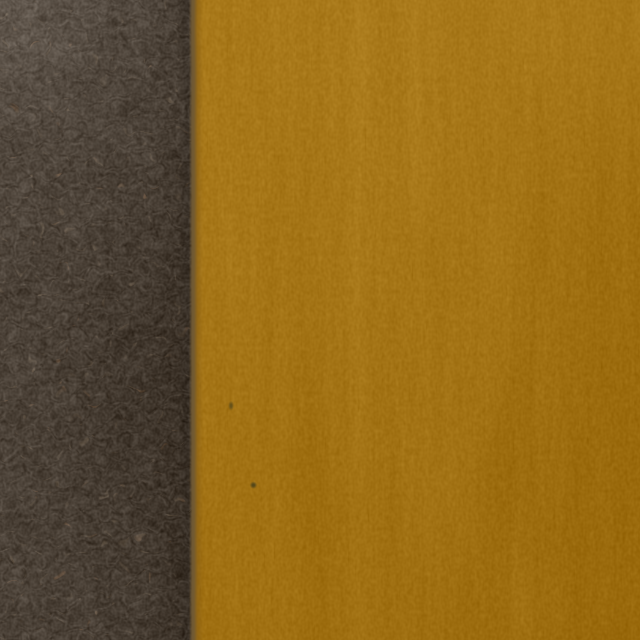
A WebGL 2 fragment shader for this texture:

```glsl
#version 300 es
precision highp float;

uniform vec2 u_resolution;
out vec4 fragColor;

vec2 hashGradient(vec2 cell) {
    vec3 q = fract(cell.xyx * vec3(0.1031, 0.1030, 0.0973));
    q += dot(q, q.yzx + 33.33);
    float angle = 6.2832 * fract((q.x + q.y) * q.z);
    return vec2(cos(angle), sin(angle));
}

// Gradient noise, roughly -0.7 to 0.7
float gradientNoise(vec2 p) {
    vec2 i = floor(p), f = p - i;
    vec2 u = f * f * f * (f * (f * 6.0 - 15.0) + 10.0);
    float a = dot(hashGradient(i), f);
    float b = dot(hashGradient(i + vec2(1, 0)), f - vec2(1, 0));
    float c = dot(hashGradient(i + vec2(0, 1)), f - vec2(0, 1));
    float d = dot(hashGradient(i + vec2(1, 1)), f - vec2(1, 1));
    return mix(mix(a, b, u.x), mix(c, d, u.x), u.y);
}

float fbm(vec2 p) {
    float sum = 0.0, amplitude = 1.0;
    for (int i = 0; i < 4; i++) {
        sum += amplitude * gradientNoise(p);
        p = mat2(0.8, 0.6, -0.6, 0.8) * p * 2.03 + 17.3;
        amplitude *= 0.55;
    }
    return sum;
}

float bump(float x, float center, float width) {
    float d = (x - center) / width;
    return exp(-d * d);
}

vec3 carpet(vec2 p) {
    // Short curled fibres from warped noise at several scales
    vec2 warp = vec2(gradientNoise(p * 52.0), gradientNoise(p * 52.0 + 61.0));
    vec2 q = p + 0.014 * warp;
    float fibres = 0.75 * gradientNoise(q * vec2(68.0, 95.0));
    fibres += gradientNoise(q * vec2(125.0, 165.0) + 9.0);
    fibres += 0.75 * gradientNoise(p * vec2(235.0, 215.0) + 4.0);
    float clumps = fbm(p * 20.0 + 5.0);

    // Light falls off from the upper left toward the board
    float tone = 0.225 + 0.040 * smoothstep(0.45, 1.05, p.y);
    tone += 0.030 * (1.0 - smoothstep(0.0, 0.29, p.x));
    tone += 0.040 * bump(p.x, 0.03, 0.12) * bump(p.y, 0.98, 0.12);
    tone -= 0.025 * smoothstep(0.22, 0.297, p.x);
    tone -= 0.018 * bump(p.x, 0.20, 0.10) * bump(p.y, 0.35, 0.20);
    tone += 0.075 * fibres + 0.030 * clumps;

    // Sparse pale strands, some of them warmer
    float strands = smoothstep(0.32, 0.60, gradientNoise(q * vec2(70.0, 105.0) + 31.0));
    float warmth = smoothstep(0.1, 0.4, gradientNoise(p * 25.0 + 77.0));
    vec3 color = tone + vec3(0.040, 0.002, -0.037);
    return color + strands * mix(vec3(0.080, 0.070, 0.055), vec3(0.11, 0.07, 0.04), warmth);
}

vec3 wood(vec2 p) {
    // Broad shade, darkening toward the lower right
    float tone = 0.38 + 0.28 * p.y - 0.14 * (p.x - 0.6);
    tone -= 0.13 * smoothstep(0.75, 1.0, p.x) * (1.0 - smoothstep(0.6, 1.0, p.y));
    tone += 0.07 * fbm(p * vec2(6.0, 2.5) + 3.0);

    // Soft dark and pale bands along the grain
    tone -= 0.12 * bump(p.x, 0.487, 0.018) * (1.0 - 0.7 * smoothstep(0.5, 0.95, p.y));
    tone -= 0.10 * bump(p.x, 0.832 - 0.05 * (0.5 - p.y), 0.024) * bump(p.y, 0.48, 0.25);
    tone -= 0.08 * bump(p.x, 0.79, 0.02) * bump(p.y, 0.25, 0.2);
    tone += 0.11 * bump(p.x, 0.655 + 0.03 * (0.6 - p.y), 0.016) * smoothstep(0.1, 0.8, p.y);
    tone += 0.08 * bump(p.x, 0.565, 0.022);
    tone += 0.12 * bump(p.x, 0.81, 0.02) * bump(p.y, 0.06, 0.12);

    // Long grain and fine mottling
    float sway = 0.006 * gradientNoise(p * vec2(5.0, 3.0));
    tone += 0.10 * gradientNoise(vec2((p.x + sway) * 42.0, p.y * 2.5));
    tone += 0.10 * gradientNoise(vec2((p.x + sway) * 110.0, p.y * 9.0) + 7.0);
    tone += 0.15 * gradientNoise(p * vec2(220.0, 60.0));
    tone += 0.22 * gradientNoise(p * vec2(215.0, 170.0) + 23.0);
    tone += 0.13 * gradientNoise(p * vec2(105.0, 100.0) + 41.0);

    // Sparse short pores
    float pores = smoothstep(0.36, 0.62, gradientNoise(p * vec2(190.0, 34.0) + 53.0));
    tone -= 0.13 * pores;
    return mix(vec3(0.565, 0.375, 0.010), vec3(0.71, 0.525, 0.150), clamp(tone, -0.1, 1.1));
}

float speck(vec2 p, vec2 center, vec2 radius) {
    return 1.0 - smoothstep(0.2, 1.5, length((p - center) / radius));
}

void main() {
    vec2 p = gl_FragCoord.xy / u_resolution;
    float inside = p.x - 0.2975 - 0.001 * gradientNoise(vec2(2.0, p.y * 12.0));

    // Rounded board edge: a dull rim fading through dark gold
    vec3 board = wood(p);
    board = mix(board, vec3(0.55, 0.385, 0.085), 0.8 * (1.0 - smoothstep(0.007, 0.022, inside)));
    board = mix(board, vec3(0.44, 0.35, 0.20), 1.0 - smoothstep(0.004, 0.012, inside));

    // Two small dark marks, the upper one fainter
    float marks = 0.65 * speck(p, vec2(0.361, 0.366), vec2(0.0035, 0.0060));
    marks = max(marks, 0.85 * speck(p, vec2(0.396, 0.242), vec2(0.0045, 0.0045)));
    board = mix(board, vec3(0.28, 0.25, 0.10), marks);

    // Contact shadow beside the board
    vec3 ground = carpet(p) * (1.0 - 0.08 * bump(inside, -0.006, 0.008));
    vec3 color = mix(ground, board, smoothstep(-0.003, 0.004, inside));
    fragColor = vec4(clamp(color, 0.0, 1.0), 1.0);
}
```
